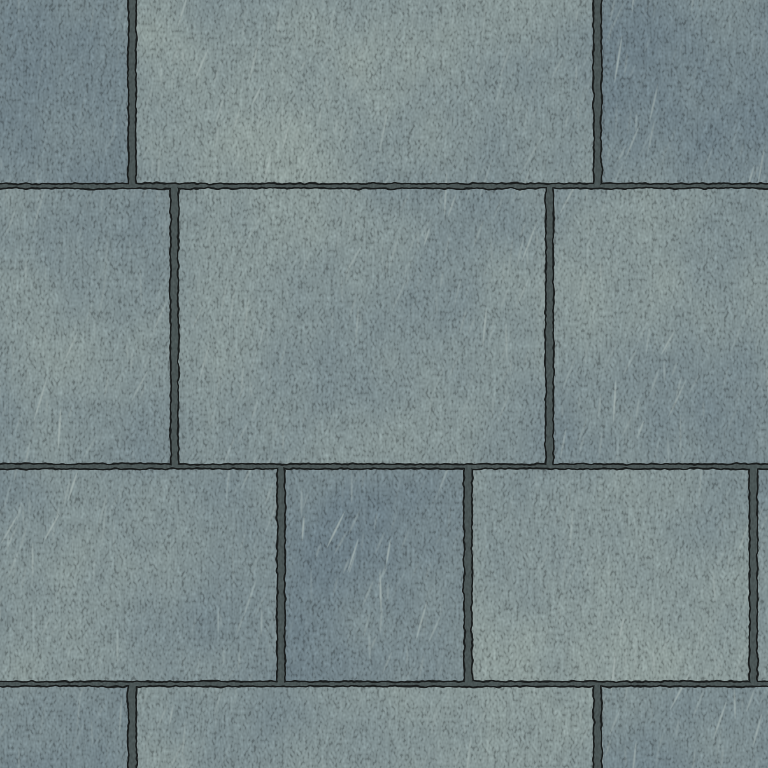
Reproduce this texture procedurally as a three.js fragment shader.

```glsl
varying vec2 vUv;

// Layout: heights of the bed joints, then the upright joints of each course
const vec3 BED_JOINTS = vec3(0.1094, 0.3926, 0.7578);
const vec3 LOW_JOINTS = vec3(0.366, 0.6094, 0.981);
const vec3 MID_JOINTS = vec3(0.2272, 0.7155, 0.7155);
const vec3 TOP_JOINTS = vec3(0.172, 0.778, 0.778);

// Tone of each slab in a course: 0 is blue and dark, 1 is green and light
const vec3 LOW_TONES = vec3(0.55, 0.18, 0.82);
const vec3 MID_TONES = vec3(0.54, 0.66, 0.0);
const vec3 TOP_TONES = vec3(0.2, 0.76, 0.0);

const float BED_HALF_WIDTH = 0.0042;
const float UPRIGHT_HALF_WIDTH = 0.0062;
const float OUTLINE_WIDTH = 0.0022;
const float EDGE_ROUGHNESS = 0.0022;
const float CLOUD_AMOUNT = 0.85;
const float STREAK_AMOUNT = 0.13;
const float SPECK_AMOUNT = 0.2;
const float SCRATCH_LEAN = 0.24;
const float SCRATCH_SPREAD = 0.6;

const vec3 SLATE_BLUE = vec3(0.435, 0.498, 0.525);
const vec3 SLATE_GREEN = vec3(0.535, 0.59, 0.585);
const vec3 SCRATCH_COLOR = vec3(0.66, 0.71, 0.7);
const vec3 GROUT_COLOR = vec3(0.29, 0.33, 0.33);
const vec3 OUTLINE_COLOR = vec3(0.1, 0.11, 0.11);

vec2 hash2(vec2 p) {
  vec3 q = fract(p.xyx * vec3(0.1031, 0.103, 0.0973));
  q += dot(q, q.yzx + 33.33);
  return fract((q.xx + q.yz) * q.zy);
}

float corner(vec2 cell, vec2 offset, vec2 period, float seed) {
  return dot(hash2(mod(cell, period) + seed) * 2.0 - 1.0, offset);
}

// Gradient noise that wraps over the canvas
float noise(vec2 uv, vec2 freq, float seed) {
  vec2 p = uv * freq, i = floor(p), f = p - i;
  vec2 u = f * f * f * (f * (f * 6.0 - 15.0) + 10.0);
  vec2 e = vec2(1.0, 0.0);
  float low = mix(corner(i, f, freq, seed), corner(i + e, f - e, freq, seed), u.x);
  float high = mix(corner(i + e.yx, f - e.yx, freq, seed),
                   corner(i + 1.0, f - 1.0, freq, seed), u.x);
  return mix(low, high, u.y);
}

// Tapered strokes, one per grid cell
float scratches(vec2 uv, vec2 grid, float halfLength, float halfWidth, float seed, float px) {
  vec2 cell = floor(uv * grid);
  float result = 0.0;
  for (int y = -1; y <= 1; y++) {
    for (int x = -1; x <= 1; x++) {
      vec2 id = cell + vec2(float(x), float(y));
      vec2 place = hash2(mod(id, grid) + seed);
      vec2 kind = hash2(mod(id, grid) + seed + 71.0);
      float angle = SCRATCH_LEAN + (kind.x - 0.5) * SCRATCH_SPREAD;
      vec2 dir = vec2(sin(angle), cos(angle));
      vec2 q = uv - (id + place) / grid;
      float along = dot(q, dir) / (halfLength * mix(0.4, 1.0, place.x));
      float across = abs(dot(q, vec2(dir.y, -dir.x)));
      float taper = max(0.0, 1.0 - along * along);
      float stroke = 1.0 - smoothstep(0.0, halfWidth * taper + px, across);
      result = max(result, stroke * sqrt(taper) * smoothstep(0.35, 1.0, kind.y));
    }
  }
  return result;
}

float nearestJoint(float t, vec3 joints) {
  vec3 d = abs(fract(t - joints + 0.5) - 0.5);
  return min(d.x, min(d.y, d.z));
}

void main() {
  vec2 uv = vUv;
  float px = fwidth(uv.x);

  // Course and slab
  bool low = uv.y > BED_JOINTS.x && uv.y < BED_JOINTS.y;
  bool mid = uv.y >= BED_JOINTS.y && uv.y < BED_JOINTS.z;
  vec3 joints = low ? LOW_JOINTS : (mid ? MID_JOINTS : TOP_JOINTS);
  vec3 tones = low ? LOW_TONES : (mid ? MID_TONES : TOP_TONES);
  float slab = mod(dot(step(joints, vec3(uv.x)), vec3(1.0)), 3.0);
  float tone = slab < 0.5 ? tones.x : (slab < 1.5 ? tones.y : tones.z);

  // Cloudy mineral tint
  float cloud = noise(uv, vec2(4.0), 11.0) + 0.5 * noise(uv, vec2(9.0), 23.0)
              + 0.3 * noise(uv, vec2(24.0, 18.0), 31.0);
  vec3 color = mix(SLATE_BLUE, SLATE_GREEN, clamp(tone + cloud * CLOUD_AMOUNT, -0.1, 1.15));

  // Upright grain and dark flecks
  float streak = noise(uv, vec2(170.0, 50.0), 41.0);
  float speck = noise(uv, vec2(330.0, 210.0), 53.0);
  color *= 1.0 + STREAK_AMOUNT * streak + SPECK_AMOUNT * speck;
  color *= 1.0 - 0.1 * smoothstep(0.12, 0.45, -speck - 0.4 * streak);

  // Faint and bold scratches, gathered in patches
  float patches = smoothstep(-0.3, 0.35, noise(uv, vec2(7.0, 5.0), 67.0));
  float faint = scratches(uv, vec2(56.0, 30.0), 0.02, 0.0016, 83.0, px);
  float bold = scratches(uv, vec2(36.0, 18.0), 0.032, 0.0013, 97.0, px);
  color = mix(color, SCRATCH_COLOR, max(faint * 0.4, bold * 0.75) * mix(0.2, 1.0, patches));

  // Chipped joints with dark outlines
  float rough = noise(uv, vec2(75.0), 103.0) + 0.7 * noise(uv, vec2(160.0), 109.0)
              + 0.5 * noise(uv, vec2(14.0), 127.0);
  float edge = min(nearestJoint(uv.y, BED_JOINTS) - BED_HALF_WIDTH,
                   nearestJoint(uv.x, joints) - UPRIGHT_HALF_WIDTH) + rough * EDGE_ROUGHNESS;
  float soft = 0.6 * px;
  vec3 grout = GROUT_COLOR * (1.0 + 0.2 * speck);
  color = mix(OUTLINE_COLOR, color, smoothstep(-soft, soft, edge));
  color = mix(grout, color, smoothstep(-soft, soft, edge + OUTLINE_WIDTH));

  gl_FragColor = vec4(color, 1.0);
}
```
